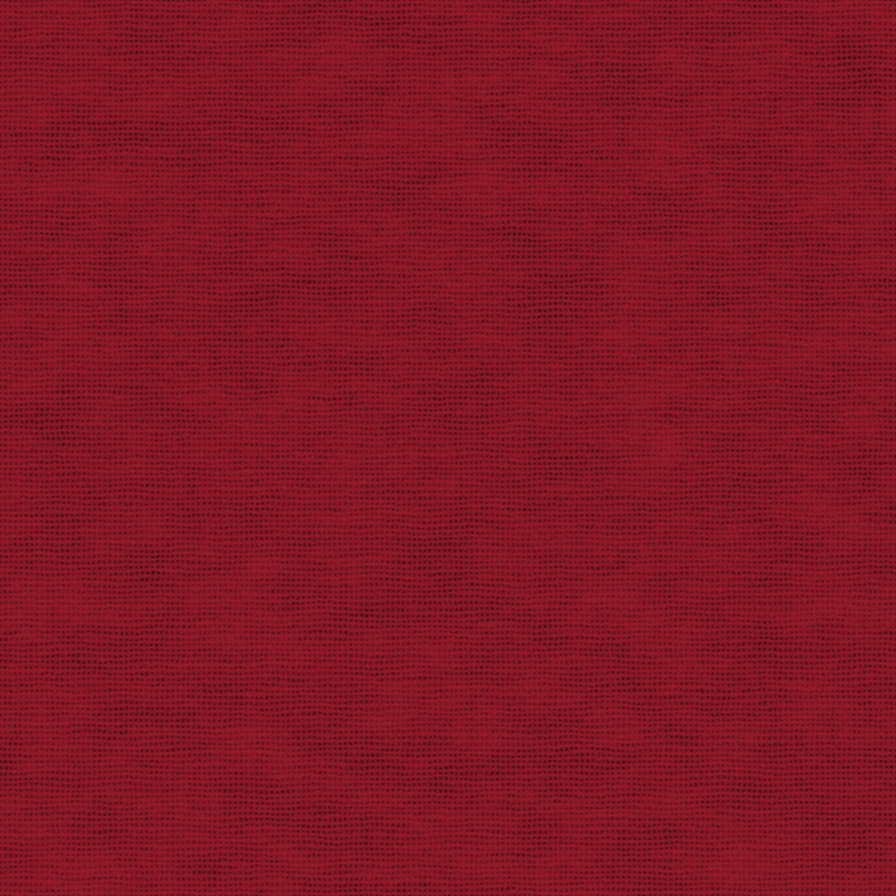
A WebGL 1 fragment shader for this texture:

```glsl
precision highp float;
// Crimson book cloth: a fine plain weave with small dark holes between threads.
// Two bent cosine gratings form the gaps and holes; gradient noise varies the
// thread width, hole depth and dye, mostly in streaks along the horizontal.

uniform vec2 u_resolution;

const float TAU = 6.2831853;

vec2 randomGradient(vec2 cell) {
  vec2 p = fract(cell * vec2(0.1031, 0.1030));
  p += dot(p, p.yx + 33.33);
  float angle = TAU * fract((p.x + p.y) * p.x * 17.31);
  return vec2(cos(angle), sin(angle));
}

float gradientNoise(vec2 p) {
  vec2 cell = floor(p);
  vec2 f = p - cell;
  vec2 blend = f * f * f * (f * (f * 6.0 - 15.0) + 10.0);
  vec2 right = vec2(1.0, 0.0);
  vec2 up = vec2(0.0, 1.0);
  float low = mix(dot(randomGradient(cell), f),
                  dot(randomGradient(cell + right), f - right), blend.x);
  float high = mix(dot(randomGradient(cell + up), f - up),
                   dot(randomGradient(cell + 1.0), f - 1.0), blend.x);
  return 1.4 * mix(low, high, blend.y);
}

// Streaky cloudiness over three scales, wider than tall.
float mottle(vec2 uv) {
  float sum = 0.0;
  float weight = 0.5;
  vec2 p = uv * vec2(9.0, 17.0) + 40.0;
  for (int i = 0; i < 3; i++) {
    sum += weight * gradientNoise(p);
    p = p * 2.1 + 17.3;
    weight *= 0.75;
  }
  return sum;
}

void main() {
  vec2 uv = gl_FragCoord.xy / u_resolution;

  // Thread coordinates, bent gently so rows and columns wander.
  vec2 thread = uv * vec2(171.0, 153.0);
  thread.x += 0.30 * gradientNoise(uv * vec2(25.0, 60.0) + 5.0)
            + 0.12 * gradientNoise(thread * 0.9 + 71.0);
  thread.y += 0.35 * gradientNoise(uv * vec2(18.0, 40.0) + 23.0)
            + 0.14 * gradientNoise(thread * vec2(0.6, 0.9) + 113.0);

  // Gaps between threads, and holes where the gaps cross.
  vec2 gap = 0.5 + 0.5 * cos(TAU * thread);
  float hole = gap.x * gap.y;
  float overUnder = sin(0.5 * TAU * thread.x) * sin(0.5 * TAU * thread.y);

  // Uneven yarn: cloudy patches, thin slubs and fine fibre grain.
  float cloud = mottle(uv);
  float slub = gradientNoise(thread * vec2(0.09, 0.8) + 9.0);
  float knot = gradientNoise(thread * vec2(0.45, 0.9) + 57.0);
  float grain = gradientNoise(uv * vec2(290.0, 330.0) + 31.0);

  float depth = clamp(1.0 + 0.65 * cloud + 0.5 * knot, 0.35, 1.9);
  float shade = 0.03 + (0.17 * gap.y + 0.56 * hole) * depth;
  shade += 0.03 * overUnder + 0.09 * cloud + 0.08 * slub + 0.07 * grain;

  vec3 litCrimson = vec3(0.578, 0.103, 0.165);
  vec3 deepMaroon = vec3(0.310, 0.052, 0.083);
  gl_FragColor = vec4(mix(litCrimson, deepMaroon, clamp(shade, -0.08, 1.1)), 1.0);
}
```
